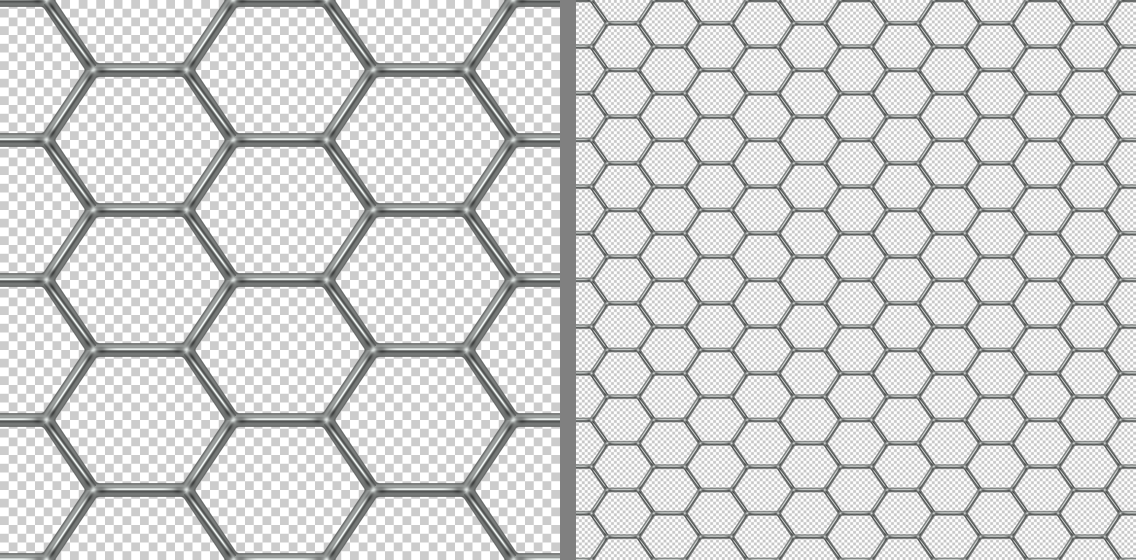
Left: one tile. Right: repeated 3 by 3.
This pattern is drawn by a Shadertoy shader. Its source:

```glsl
const vec2 PERIOD = vec2(0.5, 0.25);     // rectangular repeat holding two cells
const float BAR_HALF = 1.0 / 12.0;       // half length of a level bar
const float RADIUS = 0.0122;             // half width of the wire
const float CHECKS = 64.0;

vec2 wrapCentered(vec2 p, vec2 period) {
    return p - period * round(p / period);
}

float bump(float x, float width) {
    return exp(-x * x / (width * width));
}

float smoothMin(float a, float b, float k) {
    float h = max(k - abs(a - b), 0.0) / k;
    return min(a, b) - 0.25 * h * h * k;
}

// Signed square wave with a soft step one pixel wide
float squareWave(float x, float pixel) {
    float edge = abs(fract(0.5 * x + 0.25) - 0.5) - 0.25;
    return clamp(4.0 * edge / pixel, -1.0, 1.0);
}

vec3 checker(vec2 uv, vec2 pixel) {
    float s = squareWave(uv.x * CHECKS, pixel.x * CHECKS)
            * squareWave(uv.y * CHECKS, pixel.y * CHECKS);
    return mix(vec3(1.0), vec3(0.8), 0.5 + 0.5 * s);
}

// along: -1 to 1 between joints; across: -1 to 1 over the wire
vec3 polishedSteel(float along, float across, float jointDist, float lean) {
    float taper = 1.0 - smoothstep(0.45, 0.92, abs(along));
    float glintPos = mix(0.12, 0.28 * along, lean);
    float offset = across - glintPos;

    float shade = 0.47;
    shade += mix(0.16, 0.03, lean) * bump(across - 0.55, 0.24);
    shade -= 0.15 * bump(offset + 0.36, 0.17);
    shade -= 0.17 * lean * bump(offset - 0.36, 0.17);
    shade -= 0.10 * smoothstep(0.72, 1.0, abs(across));
    shade += 0.50 * bump(offset, 0.15) * (0.25 + 0.75 * taper);

    // Common tone and a glint where three wires meet
    float joint = bump(jointDist, 0.85);
    shade = mix(shade, 0.50, 0.8 * joint);
    shade -= 0.10 * bump(jointDist - 1.3, 0.55) * bump(across, 0.6);
    shade += 0.38 * bump(jointDist, 0.42);
    return clamp(shade * vec3(0.985, 1.01, 1.0), 0.0, 1.0);
}

void mainImage(out vec4 fragColor, in vec2 fragCoord) {
    vec2 uv = fragCoord / iResolution.xy;
    vec2 pixel = 1.0 / iResolution.xy;

    float nearest = 1.0;
    float outline = 1.0;
    vec3 steel = vec3(0.5);

    // Three wire directions on two interleaved lattices
    for (int lattice = 0; lattice < 2; lattice++) {
        for (int wire = 0; wire < 3; wire++) {
            float slope = wire == 0 ? 0.0 : (wire == 1 ? 1.0 : -1.0);
            vec2 center = 0.5 * PERIOD * float(lattice);
            vec2 halfSpan = vec2(BAR_HALF, 0.0);
            if (wire > 0) {
                center += 0.25 * PERIOD * vec2(1.0, slope);
                halfSpan = vec2(0.25 * PERIOD.x - BAR_HALF,
                                0.25 * PERIOD.y * slope);
            }
            vec2 p = wrapCentered(uv - center, PERIOD);
            float halfLength = length(halfSpan);
            vec2 dir = halfSpan / halfLength;
            float along = dot(p, dir);
            float across = dot(p, vec2(-dir.y, dir.x));
            float dist = length(vec2(max(abs(along) - halfLength, 0.0), across));
            outline = smoothMin(outline, dist, 0.004);

            if (dist < nearest) {
                nearest = dist;
                float jointDist = length(vec2(abs(along) - halfLength, across));
                steel = polishedSteel(along / halfLength, across / RADIUS,
                                      jointDist / RADIUS, max(-slope, 0.0));
            }
        }
    }

    float cover = smoothstep(-0.75, 0.75, (RADIUS - outline) / pixel.y);
    fragColor = vec4(mix(checker(uv, pixel), steel, cover), 1.0);
}
```
